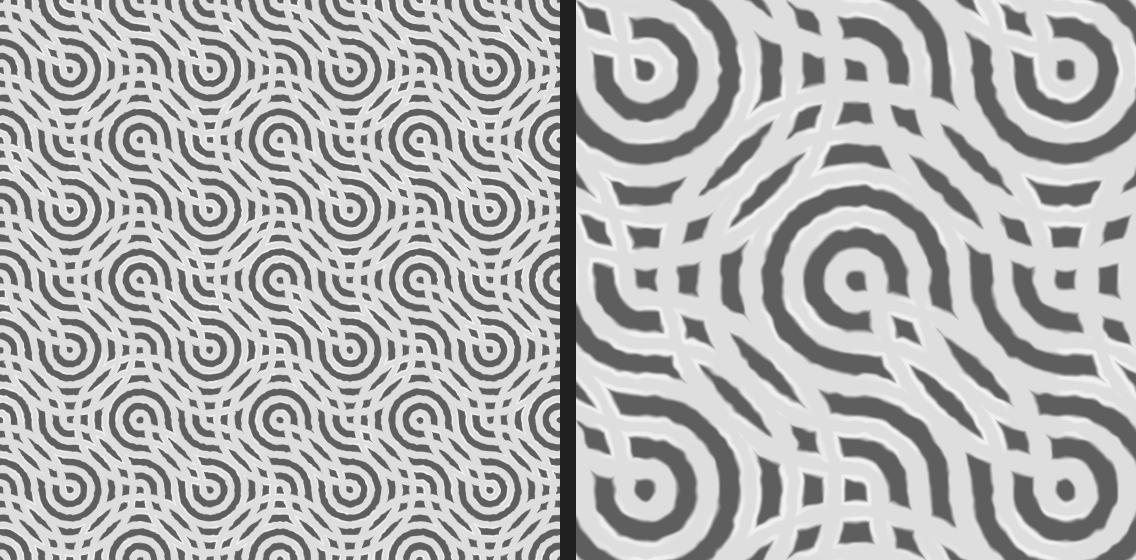
Left: the whole. Right: its middle third, enlarged.
A three.js fragment shader for this pattern:

```glsl
// Pale concentric arcs on dark grey, woven over an 8 by 8 grid of square cells.
// Each cell draws five arcs about two opposite corners; one cell in every
// 2 by 2 block is mirrored, giving 4 by 4 repeats. Wrapping noise frays the edges.
varying vec2 vUv;

float hash(vec2 p) {
  vec3 q = fract(vec3(p.xyx) * 0.1031);
  q += dot(q, q.yzx + 33.33);
  return fract((q.x + q.y) * q.z);
}

// Value noise that wraps after "count" lattice cells across the canvas.
float wrappedNoise(vec2 uv, float count) {
  vec2 p = uv * count;
  vec2 i = floor(p);
  vec2 f = fract(p);
  f = f * f * (3.0 - 2.0 * f);
  vec2 lo = mod(i, count);
  vec2 hi = mod(i + 1.0, count);
  return mix(mix(hash(lo), hash(vec2(hi.x, lo.y)), f.x),
             mix(hash(vec2(lo.x, hi.y)), hash(hi), f.x), f.y);
}

// Signed distance to the nearest of five pale arcs around a corner.
float arcDistance(vec2 fromCorner) {
  float radius = length(fromCorner);
  float band = min(floor(radius * 5.0), 4.0);
  return abs(radius - (band + 0.5) / 5.0) - 0.0535;
}

void main() {
  vec2 grid = vUv * 8.0;
  vec2 parity = mod(floor(grid), 2.0);
  vec2 local = fract(grid);

  // Mirror one cell of each 2 by 2 block
  if (parity.x > 0.5 && parity.y < 0.5) local.x = 1.0 - local.x;

  // Dark remains only where neither set of arcs covers it
  float d = min(arcDistance(local), arcDistance(1.0 - local));

  // Slightly ragged edges
  d += 0.018 * (wrappedNoise(vUv, 176.0) - 0.5);
  float dark = smoothstep(-0.012, 0.012, d);

  // Faint, patchy bright rim beside the dark shapes
  float rim = smoothstep(-0.034, -0.018, d) * (1.0 - dark);
  rim *= smoothstep(0.5, 0.8, wrappedNoise(vUv + 0.37, 40.0));

  float grey = mix(0.87 + 0.07 * rim, 0.37, dark);
  gl_FragColor = vec4(vec3(grey), 1.0);
}
```
